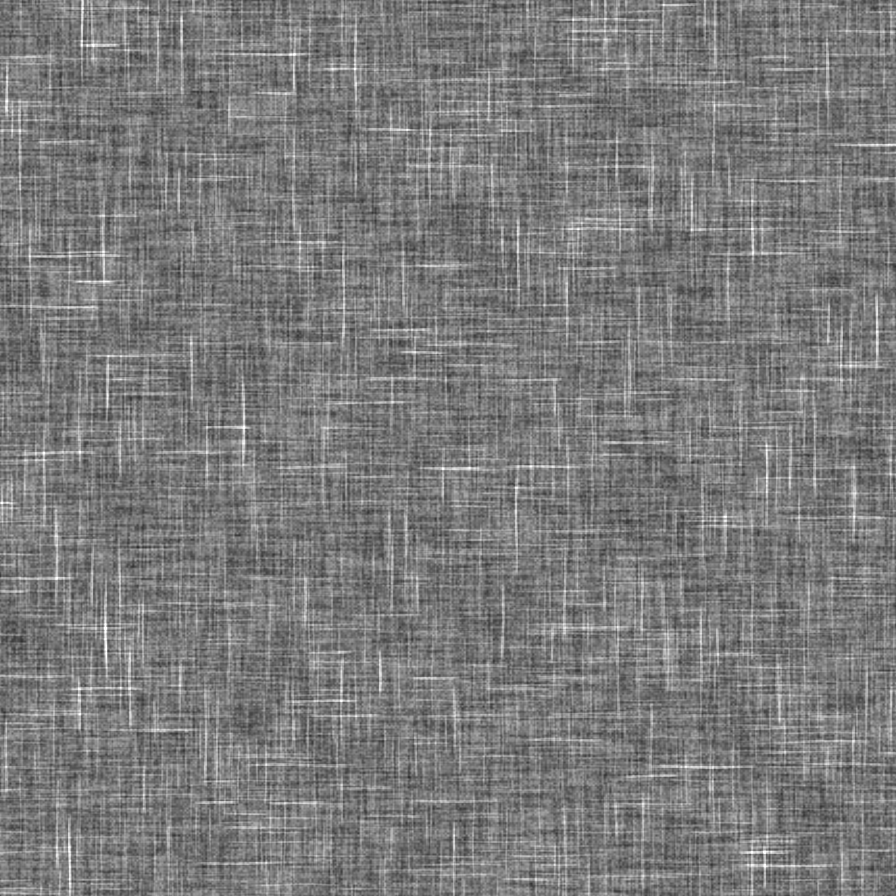
Reproduce this texture procedurally as a WebGL 1 fragment shader.

```glsl
precision highp float;
// Grey linen cloth: fine warp and weft threads crossing at right angles.
// Each thread's tone is layered sines with random phases; brighter slubs are
// cellular (one tapered dash per random cell), with fine grain over the weave.

uniform vec2 u_resolution;

const vec3  CLOTH_COLOR   = vec3(0.452);
const float THREADS       = 370.0;  // threads across the canvas
const float THREAD_DEPTH  = 0.105;  // light and dark variation of threads
const float GRAIN_CELLS   = 430.0;
const float GRAIN_DEPTH   = 0.22;
const float PATCH_DEPTH   = 0.014;  // broad uneven shading

const float FINE_ROWS     = 190.0;  // thin, frequent slubs
const float FINE_CELL     = 0.13;
const float FINE_SHARE    = 0.48;
const float FINE_HALF     = 0.0010;
const float FINE_LIGHT    = 0.13;

const float BOLD_ROWS     = 72.0;   // thick, sparse slubs
const float BOLD_CELL     = 0.15;
const float BOLD_SHARE    = 0.36;
const float BOLD_HALF     = 0.0014;
const float BOLD_LIGHT    = 0.25;

float hash(vec2 p) {
  vec3 q = fract(p.xyx * 0.1031);
  q += dot(q, q.yzx + 33.33);
  return fract((q.x + q.y) * q.z);
}

// Smoothly interpolated random cells, from 0 to 1
float grain(vec2 p) {
  vec2 i = floor(p);
  vec2 f = fract(p);
  float low  = mix(hash(i), hash(i + vec2(1.0, 0.0)), f.x);
  float high = mix(hash(i + vec2(0.0, 1.0)), hash(i + vec2(1.0)), f.x);
  return mix(low, high, f.y);
}

// Tone along one thread, from -1 to 1
float threadTone(float along, float row, float seed) {
  float sum = 0.0;
  for (int i = 0; i < 3; i++) {
    float k = float(i);
    float phase = 6.2832 * hash(vec2(row, seed + k));
    float rate = mix(12.0, 34.0, hash(vec2(row, seed + k + 5.0))) * (1.0 + k);
    sum += sin(along * rate + phase) / (1.0 + 0.5 * k);
  }
  return sum / 2.17;
}

// Blend of the two nearest threads; p.x runs along them
float threads(vec2 p, float seed) {
  float y = p.y * THREADS;
  float row = floor(y);
  float blend = smoothstep(0.1, 0.9, fract(y));
  return mix(threadTone(p.x, row, seed), threadTone(p.x, row + 1.0, seed), blend);
}

// Tapered bright dashes, at most one per cell; p.x runs along them
float slubs(vec2 p, float rows, float cellLength, float share,
            float halfWidth, float pixel, float seed) {
  float row = floor(p.y * rows);
  float x = p.x / cellLength + 7.0 * hash(vec2(row, seed));
  vec2 id = vec2(floor(x), row) + seed;

  float halfLength = mix(0.16, 0.48, hash(id + 11.3));
  float center = mix(halfLength, 1.0 - halfLength, hash(id + 23.7));
  float reach = abs(fract(x) - center) / halfLength;
  float taper = 1.0 - smoothstep(0.6, 1.0, reach);

  float bend = 0.0005 * sin(p.x * 60.0 + 6.2832 * hash(id + 31.9));
  float middle = mix(0.32, 0.68, hash(id + 47.1)) / rows + bend;
  float offset = abs(fract(p.y * rows) / rows - middle);
  float line = 1.0 - smoothstep(halfWidth - 0.5 * pixel, halfWidth + 0.5 * pixel, offset);

  float strength = mix(0.45, 1.0, hash(id + 59.3));
  return step(hash(id + 71.9), share) * strength * taper * line;
}

// All threads and slubs of one direction
float weave(vec2 p, float density, float pixel, float seed) {
  float fine = slubs(p, FINE_ROWS, FINE_CELL, FINE_SHARE, FINE_HALF, pixel, seed + 20.0);
  float bold = slubs(p, BOLD_ROWS, BOLD_CELL, BOLD_SHARE, BOLD_HALF, pixel, seed + 40.0);
  return THREAD_DEPTH * threads(p, seed)
       + density * (FINE_LIGHT * fine + BOLD_LIGHT * bold);
}

// Broad irregular patches from layered sines, from -1 to 1
float patches(vec2 p) {
  float a = sin(p.x * 23.0 + 2.0 * sin(p.y * 17.0));
  float b = sin(p.y * 29.0 + 2.0 * sin(p.x * 13.0 + 1.7));
  return 0.5 * (a + b);
}

void main() {
  float size = min(u_resolution.x, u_resolution.y);
  vec2 uv = gl_FragCoord.xy / size;
  float pixel = 1.0 / size;

  float uneven = patches(uv);
  float density = 1.0 + 0.35 * uneven;

  float tone = PATCH_DEPTH * uneven;
  tone += weave(uv, density, pixel, 3.0);            // weft
  tone += weave(uv.yx, density, pixel, 103.0);       // warp
  tone += GRAIN_DEPTH * (grain(uv * GRAIN_CELLS) - 0.5);

  gl_FragColor = vec4(clamp(CLOTH_COLOR + tone, 0.0, 1.0), 1.0);
}
```
